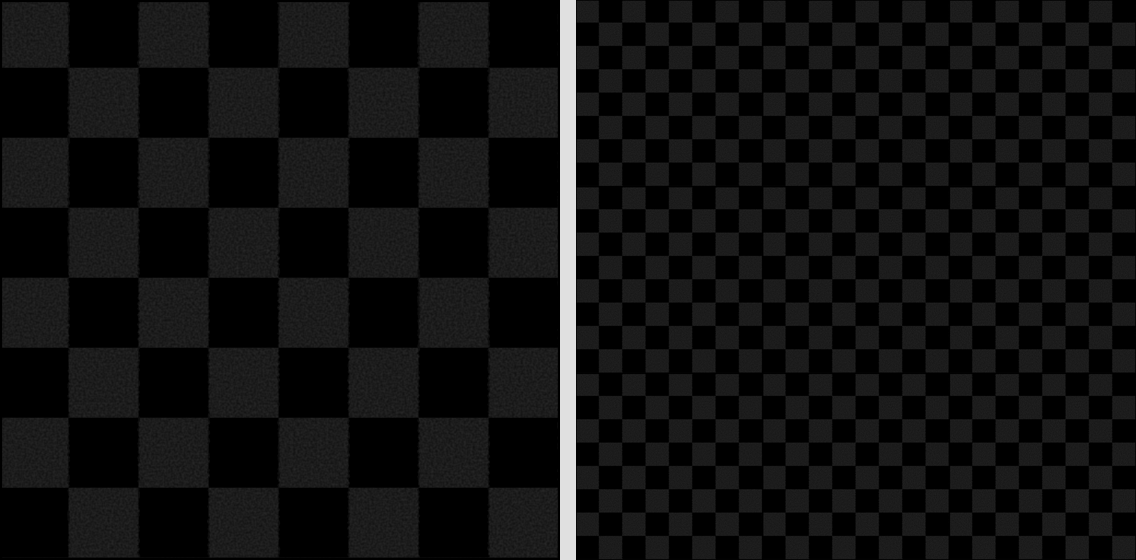
Left: one tile. Right: repeated 3 by 3.
Write a Shadertoy shader that draws this pattern.

```glsl
// Charcoal and black checkerboard with fine grain and a thin black border.

const float CELLS = 8.0;                        // squares across and down
const vec2 GRID_SHIFT = vec2(-0.0024, 0.0039);  // offset of the grid lines
const float BORDER = 0.0039;                    // width of the black rim
const vec2 EDGE_SOFTNESS = vec2(0.017, 0.010);  // in cells, per axis
const float EDGE_RAGGEDNESS = 0.025;            // in cells
const vec3 BLACK = vec3(0.0);
const vec3 CHARCOAL = vec3(0.11);
const float GRAIN_STRENGTH = 0.065;

// Unit gradient from an integer hash of a lattice point
vec2 latticeGradient(vec2 point, float period) {
    uvec2 q = uvec2(mod(point, period));
    uint h = q.x * 1597u + q.y * 51749u + uint(period) * 7919u;
    h = (h ^ (h >> 15u)) * 73244475u;
    h = (h ^ (h >> 13u)) * 73244475u;
    h ^= h >> 16u;
    float angle = 6.28319 * float(h & 65535u) / 65536.0;
    return vec2(cos(angle), sin(angle));
}

// Gradient noise that wraps after a whole number of lattice cells
float gradientNoise(vec2 uv, float period) {
    vec2 p = uv * period;
    vec2 i = floor(p);
    vec2 f = p - i;
    vec2 u = f * f * f * (f * (f * 6.0 - 15.0) + 10.0);
    vec2 e = vec2(1.0, 0.0);
    float a = dot(latticeGradient(i, period), f);
    float b = dot(latticeGradient(i + e.xy, period), f - e.xy);
    float c = dot(latticeGradient(i + e.yx, period), f - e.yx);
    float d = dot(latticeGradient(i + e.xx, period), f - e.xx);
    return mix(mix(a, b, u.x), mix(c, d, u.x), u.y);
}

// Alternates between +1 and -1, passing smoothly through 0 at whole numbers
vec2 softSquareWave(vec2 t, vec2 softness) {
    vec2 edgeDistance = 0.5 - abs(fract(t) - 0.5);
    vec2 side = 1.0 - 2.0 * mod(floor(t), 2.0);
    return side * smoothstep(vec2(0.0), softness, edgeDistance);
}

// 1 on charcoal squares, 0 on black ones
float checker(vec2 cell, vec2 softness) {
    vec2 wave = softSquareWave(cell, softness);
    return 0.5 - 0.5 * wave.x * wave.y;
}

// 1 inside the rim, 0 on it
float insideBorder(vec2 uv, float width, vec2 pixel) {
    vec2 rim = min(uv, 1.0 - uv);
    vec2 inside = smoothstep(width - 0.6 * pixel, width + 0.6 * pixel, rim);
    return inside.x * inside.y;
}

// Fine speckle, centred on zero
float grain(vec2 uv) {
    return 0.65 * gradientNoise(uv, 256.0) + 0.55 * gradientNoise(uv + 0.37, 187.0);
}

void mainImage(out vec4 fragColor, in vec2 fragCoord) {
    vec2 pixel = 1.0 / iResolution.xy;
    vec2 uv = fragCoord * pixel;

    // Grid with slightly ragged vertical edges
    vec2 cell = (uv - GRID_SHIFT) * CELLS;
    cell.x += EDGE_RAGGEDNESS * gradientNoise(uv + 0.19, 160.0);
    vec2 softness = max(EDGE_SOFTNESS, 0.6 * CELLS * pixel);

    // Grainy squares on black
    float coverage = checker(cell, softness) * insideBorder(uv, BORDER, pixel);
    vec3 square = CHARCOAL + GRAIN_STRENGTH * grain(uv);
    fragColor = vec4(mix(BLACK, square, coverage), 1.0);
}
```
